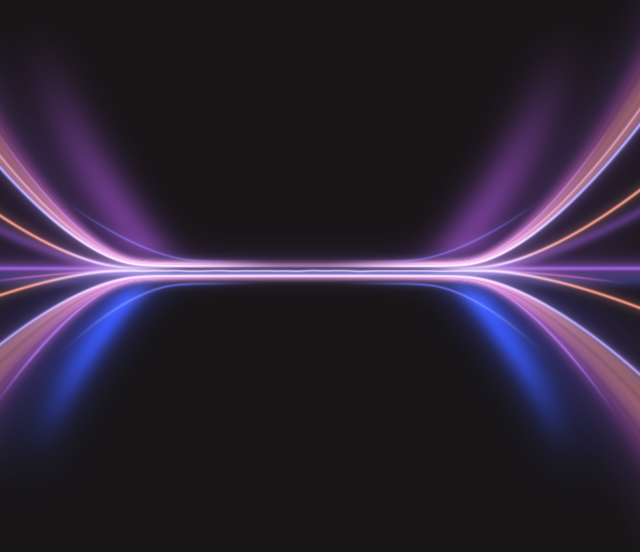
Write a Shadertoy shader that draws this background.

```glsl
#define CENTER_X 0.472
#define HORIZON 0.5136
#define BUNDLE_START 0.26
#define CURVE_POWER 1.55
#define STREAK_COUNT 9.0
#define BACKGROUND vec3(0.090, 0.082, 0.086)
#define LAVENDER vec3(0.80, 0.70, 1.00)
#define PINK vec3(0.86, 0.45, 0.72)
#define AMBER vec3(0.85, 0.50, 0.38)
#define MAGENTA vec3(0.50, 0.17, 0.40)
#define VIOLET vec3(0.42, 0.22, 0.66)
#define BLUE vec3(0.25, 0.30, 0.80)

vec2 gradientAt(vec2 cell) {
    float angle = 6.2832 * fract(sin(dot(cell, vec2(127.1, 311.7))) * 43758.5);
    return vec2(cos(angle), sin(angle));
}

float gradientNoise(vec2 p) {
    vec2 i = floor(p), f = fract(p);
    vec2 u = f * f * (3.0 - 2.0 * f);
    vec2 e = vec2(1.0, 0.0);
    float a = dot(gradientAt(i), f);
    float b = dot(gradientAt(i + e.xy), f - e.xy);
    float c = dot(gradientAt(i + e.yx), f - e.yx);
    float d = dot(gradientAt(i + e.xx), f - e.xx);
    return mix(mix(a, b, u.x), mix(c, d, u.x), u.y);
}

vec3 screenBlend(vec3 base, vec3 light) {
    return 1.0 - (1.0 - base) * (1.0 - clamp(light, 0.0, 1.0));
}

float bell(float x, float width) {
    return exp(-x * x / (width * width));
}

float fadeOut(float from, float to, float x) {
    return 1.0 - smoothstep(from, to, x);
}

// Flat near the center, then sweeping away; reaches 1 at half a canvas width
float rise(float d, float start) {
    float x = d - start;
    float soft = 0.5 * (x + sqrt(x * x + 0.0012));
    return pow(soft / (0.5 - start), CURVE_POWER);
}

// Thin bright line with a faint halo, measured across the curve
float strand(vec2 q, float base, float lift, float start, float width) {
    float e = 0.002;
    float slope = lift * (rise(q.x + e, start) - rise(q.x - e, start)) / (2.0 * e);
    slope *= iResolution.y / iResolution.x;
    float dist = (q.y - base - lift * rise(q.x, start)) * inversesqrt(1.0 + slope * slope);
    return bell(dist, max(width, 0.8 / iResolution.y)) + 0.22 * bell(dist, width * 4.5);
}

// Broad streaked band between two curves
vec3 ribbon(vec2 q, vec2 bases, vec2 lifts) {
    vec2 edges = bases + lifts * rise(q.x, BUNDLE_START);
    float t = (q.y - edges.x) / (edges.y - edges.x);
    float body = smoothstep(-0.10, 0.14, t) * fadeOut(0.35, 1.25, t);
    float streak = 0.85 + 0.35 * gradientNoise(vec2(t * STREAK_COUNT, q.x * 2.0));
    float far = smoothstep(0.27, 0.46, q.x);
    vec3 outer = mix(PINK * 0.8, MAGENTA, far);
    vec3 inner = mix(PINK, AMBER * 0.85, far);
    vec3 tint = mix(inner, outer, smoothstep(0.25, 0.85, t));
    float halo = bell(t - 0.6, 0.95) * smoothstep(0.1, 0.3, q.x);
    return tint * body * streak * mix(1.0, 0.72, far) + VIOLET * halo * 0.22;
}

// Soft plume with separate widths on its two sides
float plume(float side, float inner, float outer) {
    return bell(side, side < 0.0 ? inner : outer);
}

void mainImage(out vec4 fragColor, in vec2 fragCoord) {
    vec2 uv = fragCoord / iResolution.xy;
    float d = abs(uv.x - CENTER_X);
    float h = uv.y - HORIZON;
    vec2 up = vec2(d, h), down = vec2(d, -h);
    float far = smoothstep(0.30, 0.46, d);
    vec3 color = BACKGROUND;

    // Upper violet and lower blue plumes
    float upSide = d - (0.22 + 0.7 * h - 0.6 * h * h);
    float upGate = smoothstep(-0.01, 0.05, h);
    vec3 haze = vec3(0.27, 0.11, 0.33) * plume(upSide, 0.042, 0.040) * fadeOut(0.05, 0.47, h);
    haze += vec3(0.10, 0.05, 0.17) * plume(upSide, 0.06, 0.14) * fadeOut(0.08, 0.50, h);
    color = screenBlend(color, haze * upGate);
    float downSide = d - (0.23 - 0.8 * h - 0.8 * h * h);
    float downGate = smoothstep(0.0, 0.06, -h);
    haze = vec3(0.08, 0.20, 0.66) * plume(downSide, 0.024, 0.030) * fadeOut(0.08, 0.36, -h);
    haze += vec3(0.07, 0.08, 0.30) * plume(downSide, 0.055, 0.15) * fadeOut(0.08, 0.46, -h);
    color = screenBlend(color, haze * downGate);

    // Glow along the horizon
    float sides = smoothstep(0.16, 0.34, d);
    color = screenBlend(color, VIOLET * 0.35 * exp(-abs(h - 0.005) / 0.022));
    color = screenBlend(color, VIOLET * sides * (0.8 * bell(h, 0.0035) + 0.4 * bell(h, 0.014)));
    color = screenBlend(color, BLUE * 0.75 * bell(h + 0.009, 0.0055) * fadeOut(0.25, 0.42, d));
    color = screenBlend(color, BLUE * 0.35 * bell(h + 0.02, 0.014) * sides);

    // Main bundles
    float centerDim = mix(0.32, 1.0, smoothstep(0.02, 0.22, d));
    color = screenBlend(color, ribbon(up, vec2(0.003, 0.016), vec2(0.215, 0.33)) * centerDim);
    color = screenBlend(color, ribbon(down, vec2(0.012, 0.024), vec2(0.150, 0.28)) * mix(0.75, 1.0, centerDim));

    // Bright inner edges of the bundles
    vec3 edgeTint = mix(LAVENDER, vec3(0.48, 0.46, 0.85), far);
    color = screenBlend(color, edgeTint * centerDim * strand(up, 0.004, 0.215, BUNDLE_START, 0.0028));
    color = screenBlend(color, edgeTint * 0.9 * strand(down, 0.013, 0.150, BUNDLE_START, 0.0028));
    color = screenBlend(color, PINK * 0.6 * centerDim * strand(up, 0.008, 0.235, BUNDLE_START, 0.0022));

    // Faint outlying strands
    float tip = fadeOut(0.27, 0.39, d) * smoothstep(0.04, 0.2, d);
    color = screenBlend(color, BLUE * 0.6 * tip * strand(up, 0.012, 0.234, 0.17, 0.0022));
    color = screenBlend(color, BLUE * 0.75 * tip * strand(down, 0.027, 0.280, 0.20, 0.0024));
    float longTip = smoothstep(0.24, 0.36, d) * fadeOut(0.41, 0.50, d);
    color = screenBlend(color, VIOLET * 0.6 * longTip * strand(up, 0.010, 0.275, BUNDLE_START, 0.0022));
    color = screenBlend(color, VIOLET * 0.9 * longTip * strand(down, 0.016, 0.262, BUNDLE_START, 0.0025));

    // Amber branches splitting near the horizon
    float branch = smoothstep(0.18, 0.33, d);
    vec3 branchTint = mix(LAVENDER, AMBER, smoothstep(0.30, 0.42, d));
    color = screenBlend(color, branchTint * 0.9 * branch * strand(up, 0.0, 0.117, 0.28, 0.0029));
    color = screenBlend(color, branchTint * 0.9 * branch * strand(down, 0.003, 0.056, 0.29, 0.0029));
    color = screenBlend(color, VIOLET * 0.5 * branch * strand(up, 0.0, 0.085, 0.28, 0.0100));
    color = screenBlend(color, MAGENTA * 0.8 * branch * fadeOut(0.42, 0.52, d) * strand(down, 0.004, 0.022, 0.29, 0.0022));

    // Fine rippling line through the middle
    float ripple = 0.0012 * gradientNoise(vec2(uv.x * 40.0, 3.5));
    color = screenBlend(color, LAVENDER * 0.85 * fadeOut(0.24, 0.36, d) * bell(h + 0.0045 + ripple, 0.0021));

    fragColor = vec4(color, 1.0);
}
```
